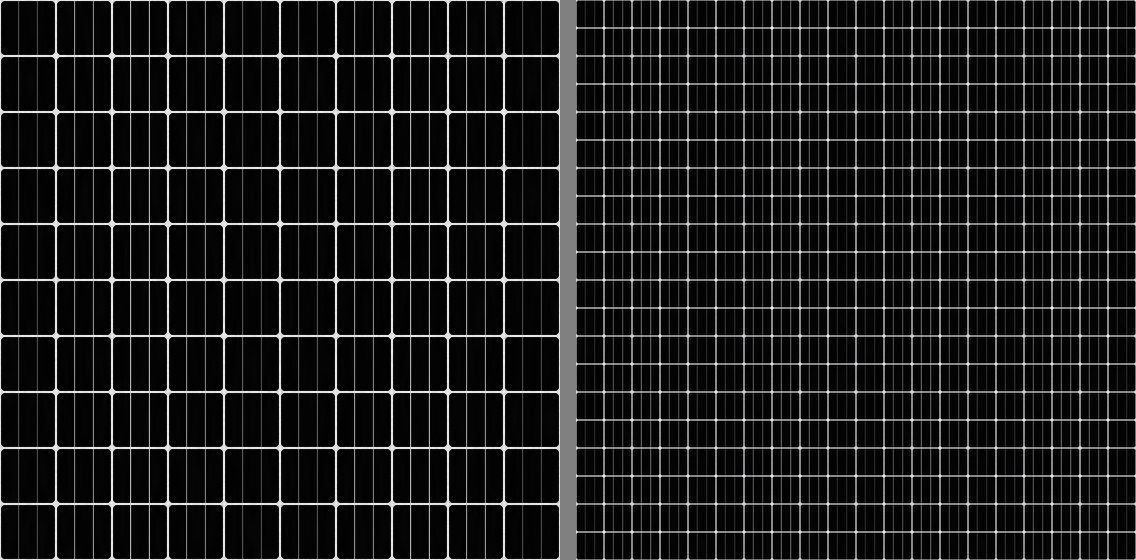
Left, the tile; right, the same tile 2 across and 2 down.
Give the GLSL for this texture, as a Shadertoy shader.

```glsl
const float CELLS = 10.0;
const float GRID_HALF_WIDTH = 0.019;
const float BAR_HALF_WIDTH = 0.008;
const float NODE_RADIUS = 0.082;
const float TAU = 6.2831853;
const vec3 SILICON = vec3(0.008, 0.008, 0.010);
const vec3 GRID_WHITE = vec3(0.94, 0.93, 0.94);
const vec3 NODE_WHITE = vec3(0.88);
const vec3 BAR_DIM = vec3(0.36);
const vec3 BAR_BRIGHT = vec3(0.90);

float hash(vec2 p) {
    vec3 q = fract(vec3(p.xyx) * 0.1031);
    q += dot(q, q.yzx + 33.33);
    return fract((q.x + q.y) * q.z);
}

// Value noise that wraps after "period" lattice steps
float wrapNoise(vec2 p, vec2 period) {
    vec2 i = floor(p);
    vec2 f = fract(p);
    f = f * f * (3.0 - 2.0 * f);
    float a = hash(mod(i, period));
    float b = hash(mod(i + vec2(1.0, 0.0), period));
    float c = hash(mod(i + vec2(0.0, 1.0), period));
    float d = hash(mod(i + vec2(1.0, 1.0), period));
    return mix(mix(a, b, f.x), mix(c, d, f.x), f.y);
}

float fillMask(float signedDistance, float pixel) {
    return clamp(0.5 - signedDistance / pixel, 0.0, 1.0);
}

// Exact pixel coverage of a stripe, also when thinner than a pixel
float stripe(float offset, float halfWidth, float pixel) {
    return fillMask(offset - halfWidth, pixel) - fillMask(offset + halfWidth, pixel);
}

// Slow rise and fall of bar brightness across the columns, with small jitter
float barBrightness(vec2 cell, float barIndex) {
    float wave = 0.5 - 0.5 * cos(2.0 * TAU * (cell.x + 0.5) / CELLS);
    float columnJitter = hash(vec2(cell.x, barIndex + 20.0)) - 0.5;
    float cellJitter = hash(cell + 37.0 * barIndex) - 0.5;
    return clamp(wave + 0.35 * columnJitter + 0.15 * cellJitter, 0.0, 1.0);
}

void mainImage(out vec4 fragColor, in vec2 fragCoord) {
    vec2 uv = fragCoord / iResolution.xy;
    vec2 position = uv * CELLS;
    vec2 cell = floor(position);
    vec2 local = fract(position);
    float pixel = CELLS / iResolution.y;

    // Dark cells with faint vertical streaks
    vec2 streakPeriod = vec2(160.0, 20.0);
    float streak = wrapNoise(uv * streakPeriod, streakPeriod);
    vec3 color = SILICON + 0.014 * streak * streak;

    // Two thin bars at the thirds of each cell
    for (float bar = 1.0; bar < 3.0; bar++) {
        float coverage = stripe(local.x - bar / 3.0, BAR_HALF_WIDTH, pixel);
        vec3 barColor = mix(BAR_DIM, BAR_BRIGHT, barBrightness(cell, bar));
        color = mix(color, barColor, coverage);
    }

    // Diamond gaps at the clipped cell corners, slightly mottled
    vec2 edge = 0.5 - abs(local - 0.5);
    vec2 node = mod(floor(position + 0.5), CELLS);
    vec2 specklePeriod = vec2(400.0);
    float speckle = wrapNoise(uv * specklePeriod, specklePeriod);
    float wear = 0.3 * hash(node + 5.0) * speckle;
    float diamond = (edge.x + edge.y - NODE_RADIUS) * 0.7071;
    color = mix(color, NODE_WHITE - wear, fillMask(diamond, pixel));

    // Continuous grid lines between the cells
    float vertical = stripe(edge.x, GRID_HALF_WIDTH, pixel);
    float horizontal = stripe(edge.y, GRID_HALF_WIDTH, pixel);
    float lineWear = 0.08 * speckle;
    color = mix(color, GRID_WHITE - lineWear, max(vertical, horizontal));

    fragColor = vec4(color, 1.0);
}
```
